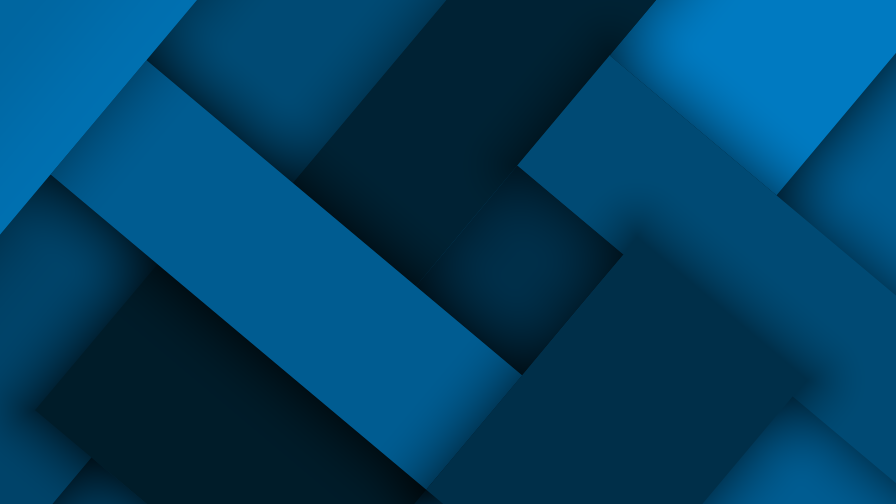
Give the GLSL for this background, as a WebGL 2 fragment shader.

```glsl
#version 300 es
precision highp float;
// Overlapping blue paper strips woven on a grid turned by forty degrees.
// Each sheet is a box distance function in the turned frame, painted from
// the bottom up; every sheet darkens what lies below it with a soft shadow.

uniform vec2 u_resolution;
out vec4 outColor;

// Tunable values; lengths are in canvas heights from the centre.
const float TILT = 0.6981;         // turn of the weave, in radians
const float SHADOW_REACH = 0.135;  // width of the soft shadows
const float FAR = 3.0;             // an edge well outside the canvas

// Fold lines shared by sheets: U runs down-right, V runs up-right.
const float U_CORNER = -0.703;
const float U_BOX = -0.426;
const float U_DARK = -0.324;
const float U_LEFT = -0.280;
const float U_MIDDLE = -0.005;
const float U_PLATE = 0.270;
const float U_SKY = 0.427;
const float U_END = 0.708;
const float V_BOX = -0.767;
const float V_LOW = -0.389;
const float V_STRIP = -0.093;
const float V_BAND = 0.220;
const float V_PLATE = 0.262;
const float V_HIGH = 0.505;

const vec3 INK = vec3(0.0, 0.108, 0.160);
const vec3 NIGHT = vec3(0.0, 0.135, 0.205);
const vec3 NAVY = vec3(0.0, 0.184, 0.288);
const vec3 DEEP = vec3(0.0, 0.262, 0.410);
const vec3 TEAL = vec3(0.0, 0.292, 0.456);
const vec3 BLUE = vec3(0.0, 0.360, 0.568);
const vec3 AZURE = vec3(0.0, 0.438, 0.690);
const vec3 SKY = vec3(0.0, 0.478, 0.755);

// Signed distance to a box given by two opposite corners.
float boxDistance(vec2 p, vec2 low, vec2 high) {
    vec2 d = max(low - p, p - high);
    return length(max(d, 0.0)) + min(max(d.x, d.y), 0.0);
}

// Casts the shadow of one sheet, then lays the sheet on top.
void sheet(inout vec3 color, vec2 p, vec2 low, vec2 high, vec3 paint, float shadow) {
    float d = boxDistance(p, low, high);
    float fade = clamp(1.0 - d / SHADOW_REACH, 0.0, 1.0);
    color *= 1.0 - shadow * fade * fade;
    float halfPixel = 0.6 / u_resolution.y;
    color = mix(color, paint, 1.0 - smoothstep(-halfPixel, halfPixel, d));
}

void main() {
    vec2 q = (gl_FragCoord.xy - 0.5 * u_resolution) / u_resolution.y;
    float c = cos(TILT);
    float s = sin(TILT);
    vec2 p = vec2(c * q.x - s * q.y, s * q.x + c * q.y);

    // Lowest layers
    vec3 color = BLUE;
    sheet(color, p, vec2(U_MIDDLE, V_HIGH), vec2(U_SKY, FAR), SKY, 0.42);
    sheet(color, p, vec2(U_LEFT, -FAR), vec2(U_PLATE, V_BOX), DEEP, 0.0);
    sheet(color, p, vec2(U_CORNER, -FAR), vec2(U_LEFT, V_LOW), DEEP, 0.5);
    sheet(color, p, vec2(U_CORNER, V_STRIP), vec2(U_DARK, FAR), TEAL, 0.0);
    sheet(color, p, vec2(U_MIDDLE, V_STRIP), vec2(U_PLATE, V_BAND), NAVY, 0.0);

    // Dark sheets
    sheet(color, p, vec2(U_BOX, V_BOX), vec2(U_PLATE, V_LOW), INK, 0.5);
    sheet(color, p, vec2(U_DARK, V_STRIP), vec2(U_MIDDLE, FAR), NIGHT, 0.28);

    // Upper sheets
    sheet(color, p, vec2(U_MIDDLE, V_BAND), vec2(FAR, V_HIGH), TEAL, 0.35);
    sheet(color, p, vec2(U_CORNER, V_LOW), vec2(U_PLATE, V_STRIP), BLUE, 0.5);
    sheet(color, p, vec2(U_PLATE, V_LOW), vec2(U_END, V_PLATE), NAVY, 0.38);

    // Corner sheet, a little dimmer away from its edge
    vec3 corner = AZURE * mix(1.0, 0.91, smoothstep(0.0, 0.28, U_CORNER - p.x));
    sheet(color, p, vec2(-FAR), vec2(U_CORNER, FAR), corner, 0.22);

    outColor = vec4(color, 1.0);
}
```
